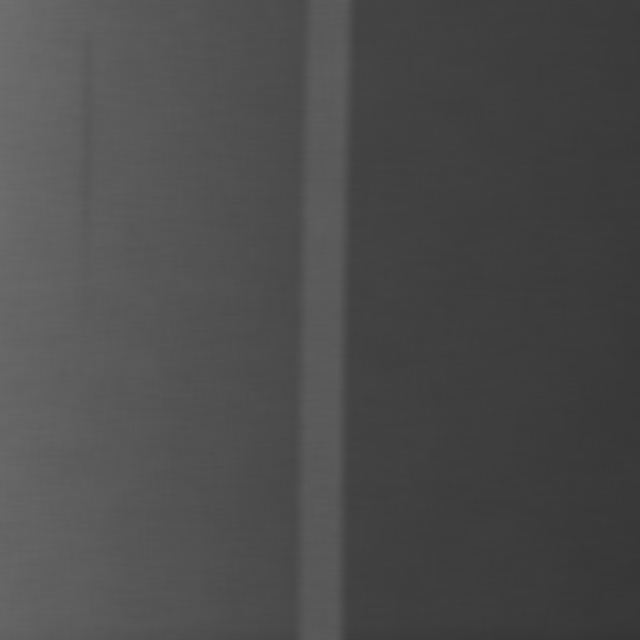
Reproduce this texture procedurally as a Shadertoy shader.

```glsl
const float LEFT_EDGE_GRAY = 0.405;
const float LEFT_INNER_GRAY = 0.287;
const float RIGHT_INNER_GRAY = 0.262;
const float RIGHT_EDGE_GRAY = 0.225;
const float BAND_GRAY = 0.352;
const float BAND_CENTER = 0.501;     // at the bottom of the canvas
const float BAND_LEAN = 0.014;       // sideways drift from bottom to top
const float BAND_HALF_WIDTH = 0.033;
const float BAND_SOFTNESS = 0.013;
const float STREAK_X = 0.135;
const float STREAK_WIDTH = 0.011;
const float STREAK_DEPTH = 0.022;
const float MOTTLE_AMOUNT = 0.016;
const float WEAVE_AMOUNT = 0.014;

float hash(vec2 p) {
    return fract(sin(dot(p, vec2(127.1, 311.7))) * 43758.5453);
}

float valueNoise(vec2 p) {
    vec2 cell = floor(p);
    vec2 f = fract(p);
    f = f * f * (3.0 - 2.0 * f);
    float low = mix(hash(cell), hash(cell + vec2(1.0, 0.0)), f.x);
    float high = mix(hash(cell + vec2(0.0, 1.0)), hash(cell + vec2(1.0, 1.0)), f.x);
    return mix(low, high, f.y);
}

// Layered noise centred on zero
float mottle(vec2 p) {
    float sum = 0.0;
    float weight = 0.5;
    for (int i = 0; i < 4; i++) {
        sum += weight * (valueNoise(p) - 0.5);
        p = p * 2.1 + 17.3;
        weight *= 0.6;
    }
    return sum;
}

// Fine crossed fibres
float weave(vec2 uv) {
    float across = valueNoise(uv * vec2(38.0, 230.0)) - 0.5;
    float along = valueNoise(uv * vec2(230.0, 45.0) + 31.0) - 0.5;
    return 0.6 * across + 0.4 * along;
}

// Soft-sided vertical band
float bandMask(vec2 uv) {
    float center = BAND_CENTER + BAND_LEAN * uv.y * uv.y;
    float x = uv.x - center;
    float left = smoothstep(-BAND_SOFTNESS, BAND_SOFTNESS, x + BAND_HALF_WIDTH);
    float right = smoothstep(-BAND_SOFTNESS, BAND_SOFTNESS, BAND_HALF_WIDTH - x);
    return left * right;
}

float streakMask(vec2 uv) {
    float dx = (uv.x - STREAK_X - 0.012 * (uv.y - 0.7)) / STREAK_WIDTH;
    float span = smoothstep(0.4, 0.75, uv.y) * (1.0 - smoothstep(0.88, 1.0, uv.y));
    return exp(-dx * dx) * span;
}

void mainImage(out vec4 fragColor, in vec2 fragCoord) {
    vec2 uv = fragCoord / iResolution.xy;

    // Falling light on either side of the band
    float leftFall = pow(clamp(uv.x / 0.48, 0.0, 1.0), 0.85);
    float leftGray = mix(LEFT_EDGE_GRAY, LEFT_INNER_GRAY, leftFall);
    float rightFall = clamp((uv.x - 0.54) / 0.46, 0.0, 1.0);
    float rightGray = mix(RIGHT_INNER_GRAY, RIGHT_EDGE_GRAY, rightFall);
    float gray = mix(leftGray, rightGray, smoothstep(0.49, 0.54, uv.x));

    // Brighter upper left corner, dimmer lower edge
    gray += 0.018 * smoothstep(0.4, 1.0, uv.y) * (1.0 - smoothstep(0.0, 0.2, uv.x));
    gray += 0.012 * (uv.y - 0.5);
    gray -= 0.012 * (1.0 - smoothstep(0.0, 0.025, uv.y));

    // Band and faint streak
    gray = mix(gray, BAND_GRAY + 0.01 * (uv.y - 0.5), bandMask(uv));
    gray -= STREAK_DEPTH * streakMask(uv);

    // Surface grain, stronger where the surface is lit
    float grain = MOTTLE_AMOUNT * mottle(uv * vec2(14.0, 18.0)) + WEAVE_AMOUNT * weave(uv);
    gray += grain * mix(0.7, 1.3, smoothstep(0.22, 0.4, gray));

    fragColor = vec4(vec3(gray), 1.0);
}
```
